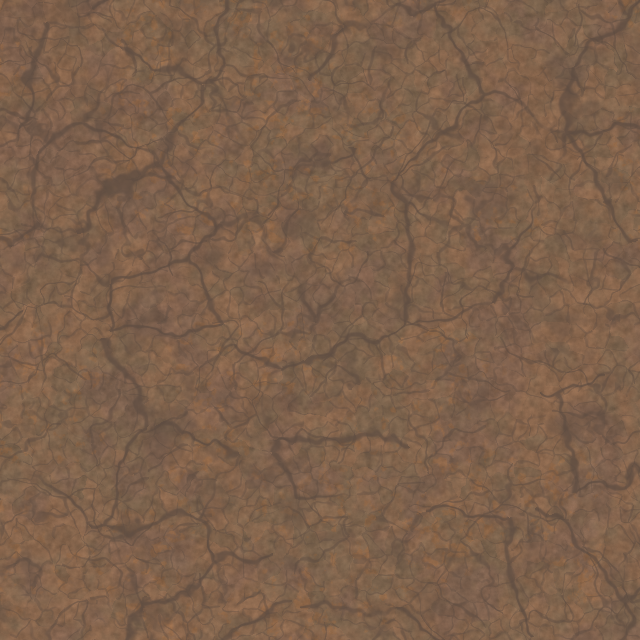
This texture is drawn by a three.js fragment shader. Its source:

```glsl
// Dry cracked earth: warped Voronoi borders at three scales form the cracks,
// layered value noise tints the clay from grey-olive to rust, and fine
// grain, shallow relief and a few worn round patches roughen the surface.
varying vec2 vUv;

const vec3 RUST_CLAY = vec3(0.538, 0.400, 0.300);
const vec3 OLIVE_CLAY = vec3(0.487, 0.393, 0.305);
const vec3 MAUVE_CLAY = vec3(0.478, 0.366, 0.308);
const vec3 ORANGE_FLECK = vec3(0.590, 0.405, 0.260);
const vec3 CRACK_SHADE = vec3(0.365, 0.297, 0.255);

float hash(vec2 p) {
  vec3 q = fract(vec3(p.xyx) * 0.1031);
  q += dot(q, q.yzx + 33.33);
  return fract((q.x + q.y) * q.z);
}

vec2 hash2(vec2 p) {
  return vec2(hash(p), hash(p + 71.7));
}

float noise(vec2 p) {
  vec2 i = floor(p);
  vec2 f = fract(p);
  f = f * f * (3.0 - 2.0 * f);
  float low = mix(hash(i), hash(i + vec2(1.0, 0.0)), f.x);
  float high = mix(hash(i + vec2(0.0, 1.0)), hash(i + 1.0), f.x);
  return mix(low, high, f.y);
}

float fbm(vec2 p) {
  float sum = 0.0;
  float amplitude = 0.533;
  for (int i = 0; i < 4; i++) {
    sum += amplitude * noise(p);
    p = mat2(1.6, 1.2, -1.2, 1.6) * p + 17.3;
    amplitude *= 0.5;
  }
  return sum;
}

vec2 warp(vec2 p, float scale, float amount) {
  vec2 q = p * scale;
  return amount * (vec2(noise(q + 5.2), noise(q + 41.8)) - 0.5);
}

// x: distance to the nearest cell border, y: random per border, z: per cell
vec3 cellBorder(vec2 p) {
  vec2 base = floor(p);
  vec2 nearId = base;
  vec2 nearOffset = vec2(0.0);
  float nearest = 9.0;
  for (int y = -1; y <= 1; y++) {
    for (int x = -1; x <= 1; x++) {
      vec2 id = base + vec2(float(x), float(y));
      vec2 offset = id + hash2(id) - p;
      float d = dot(offset, offset);
      if (d < nearest) {
        nearest = d;
        nearId = id;
        nearOffset = offset;
      }
    }
  }
  float border = 9.0;
  float borderRandom = 0.0;
  for (int y = -2; y <= 2; y++) {
    for (int x = -2; x <= 2; x++) {
      vec2 id = nearId + vec2(float(x), float(y));
      vec2 offset = id + hash2(id) - p;
      vec2 across = offset - nearOffset;
      if (dot(across, across) > 0.0001) {
        float d = dot(0.5 * (offset + nearOffset), normalize(across));
        if (d < border) {
          border = d;
          borderRandom = hash(id + nearId + 13.0);
        }
      }
    }
  }
  return vec3(border, borderRandom, hash(nearId + 29.0));
}

// Crack coverage; gaps is the share of borders that fade out
float crack(vec3 cell, vec2 p, float scale, float halfWidth, float gaps) {
  float presence = 0.55 * cell.y + 0.45 * noise(p * scale * 1.3 + 8.0);
  float opening = smoothstep(gaps - 0.12, gaps + 0.16, presence);
  float width = halfWidth * mix(0.5, 1.2, noise(p * scale * 3.0)) * (0.4 + 0.6 * opening);
  return opening * (1.0 - smoothstep(0.2 * width, width, cell.x / scale));
}

// Soft round patches with ragged rims
float wornPatches(vec2 p) {
  float cover = 0.0;
  for (int i = 0; i < 4; i++) {
    vec2 seed = vec2(float(i) * 3.7 + 2.0, 19.0);
    vec2 centre = 0.1 + 0.8 * hash2(seed);
    float radius = mix(0.030, 0.042, hash(seed + 4.0));
    float d = length(p - centre) + 0.016 * (fbm(p * 45.0) - 0.5);
    cover = max(cover, 1.0 - smoothstep(radius - 0.008, radius + 0.004, d));
  }
  return cover;
}

void main() {
  vec2 p = vUv;
  vec2 bent = p + warp(p, 7.0, 0.065) + warp(p, 26.0, 0.026) + warp(p, 75.0, 0.010);
  vec2 crumbled = p + warp(p, 22.0, 0.022) + warp(p, 85.0, 0.009);

  // Clay tint, from faint broad stains down to single crumbs
  vec3 crumbs = cellBorder(crumbled * 40.0);
  float stain = 0.45 * fbm(p * 6.0 + 3.0) + 0.6 * fbm(p * 42.0) + 0.2 * crumbs.z - 0.125;
  vec3 color = mix(OLIVE_CLAY, RUST_CLAY, smoothstep(0.25, 0.75, stain));
  color = mix(color, MAUVE_CLAY, 0.55 * smoothstep(0.46, 0.72, fbm(p * 20.0 + 60.0)));
  float fleck = smoothstep(0.60, 0.76, fbm(p * 75.0 + 9.0)) * smoothstep(0.35, 0.65, noise(p * 9.0 + 30.0));
  color = mix(color, ORANGE_FLECK, 0.5 * fleck);

  // Grain and shallow relief lit from the upper left
  float relief = fbm(p * 36.0) - fbm(p * 36.0 + vec2(-0.15, 0.15));
  float grain = fbm(p * 130.0 + 12.0) - 0.5;
  color *= 1.0 + 0.30 * relief + 0.25 * grain + 0.06 * (crumbs.z - 0.5);
  color = mix(color, CRACK_SHADE, 0.28 * wornPatches(p));
  color = mix(color, CRACK_SHADE, 0.32 * smoothstep(0.56, 0.78, fbm(p * 24.0 + 90.0)));

  // Cracks from hairlines to the main fissures
  vec3 plates = cellBorder(bent * 6.4 + 4.0);
  vec3 shards = cellBorder((bent + 0.4 * (crumbled - p)) * 16.0 + 20.0);
  float hairline = crack(crumbs, p, 40.0, 0.0030, 0.42);
  float fissure = crack(shards, p, 16.0, 0.0040, 0.47);
  float mainCrack = crack(plates, p, 6.4, 0.0060, 0.40);
  float halo = crack(plates, p, 6.4, 0.0120, 0.40);
  color = mix(color, CRACK_SHADE, 0.36 * hairline);
  color = mix(color, CRACK_SHADE, 0.48 * fissure);
  color = mix(color, CRACK_SHADE, 0.15 * halo);
  color = mix(color, CRACK_SHADE, 0.66 * mainCrack);

  gl_FragColor = vec4(color, 1.0);
}
```
